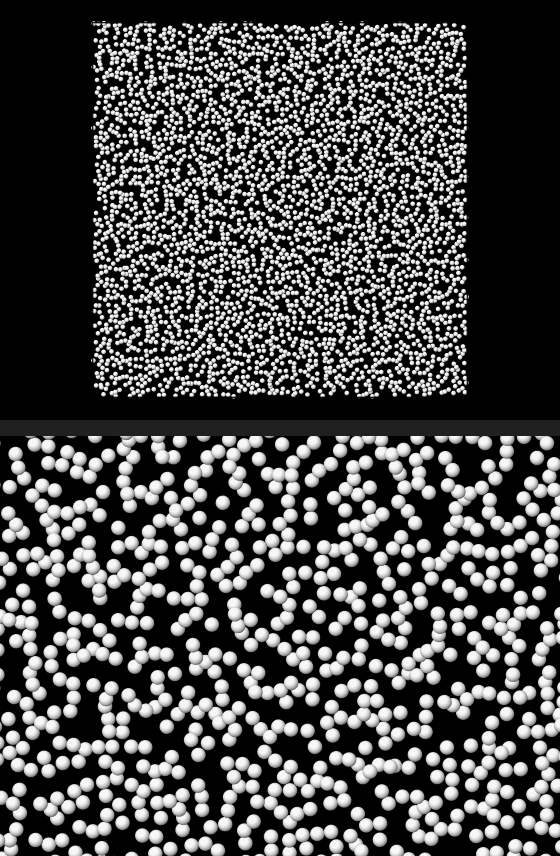
Top: the whole. Bottom: its middle third, enlarged.
Give the GLSL for this texture, as a WebGL 2 fragment shader.

```glsl
#version 300 es
precision highp float;

uniform vec2 u_resolution;
out vec4 fragColor;

const float FIELD_SIDE = 0.8889;   // square field, in canvas heights
const float CELLS = 61.0;          // grid cells along one side
const float RADIUS = 0.398;        // ball radius, in cells
const float JITTER = 1.4;          // spread of a centre, in cells
const float SPACING = 0.76;        // distance below which balls repel
const float MAX_PUSH = 0.36;
const float FRAME_WIDTH = 0.2;     // black band just outside the field, in cells
const vec3 LIGHT_DIR = vec3(-0.25, 0.35, 0.9);
const float AMBIENT = 0.45;
const float DIFFUSE = 0.6;
const float MAX_TONE = 0.97;

// Two random values in 0..1 per cell
vec2 hash2(ivec2 cell) {
    uvec2 v = uvec2(cell + 512) * 1664525u + 1013904223u;
    v.x += v.y * 1664525u;
    v.y += v.x * 1664525u;
    v ^= v >> 16u;
    v.x += v.y * 1664525u;
    v.y += v.x * 1664525u;
    v ^= v >> 16u;
    return vec2(v & 65535u) / 65535.0;
}

vec2 looseCentre(ivec2 cell) {
    return vec2(cell) + 0.5 + (hash2(cell) - 0.5) * JITTER;
}

// Centre after one step of repulsion from its neighbours
vec2 ballCentre(ivec2 cell) {
    vec2 centre = looseCentre(cell);
    vec2 push = vec2(0.0);
    for (int y = -2; y <= 2; y++) {
        for (int x = -2; x <= 2; x++) {
            if (x == 0 && y == 0) continue;
            vec2 away = centre - looseCentre(cell + ivec2(x, y));
            float dist = max(length(away), 1e-4);
            push += away / dist * max(SPACING - dist, 0.0) * 0.5;
        }
    }
    float amount = length(push);
    return centre + push * min(1.0, MAX_PUSH / max(amount, 1e-4));
}

float ballTone(vec2 offset) {
    vec2 n = offset / RADIUS;
    float flatLength = length(n);
    n /= max(flatLength, 1.0);
    vec3 normal = vec3(n, sqrt(max(1.0 - dot(n, n), 0.0)));
    float lambert = dot(normal, normalize(LIGHT_DIR));
    return clamp(AMBIENT + DIFFUSE * lambert, 0.0, MAX_TONE);
}

void main() {
    float scale = CELLS / FIELD_SIDE;
    float pixel = scale / u_resolution.y;
    vec2 p = (gl_FragCoord.xy - 0.5 * u_resolution) * pixel + 0.5 * CELLS;

    // Signed distance to the field edge, positive outside
    vec2 q = abs(p - 0.5 * CELLS) - 0.5 * CELLS;
    float edge = max(q.x, q.y);

    float tone = 0.0;
    if (edge < 1.0) {
        // Paint the nearby balls in a fixed order
        ivec2 home = ivec2(floor(p));
        for (int y = -1; y <= 1; y++) {
            for (int x = -1; x <= 1; x++) {
                vec2 centre = ballCentre(home + ivec2(x, y));
                if (any(lessThan(centre, vec2(0.0))) ||
                    any(greaterThan(centre, vec2(CELLS)))) continue;
                vec2 offset = p - centre;
                float cover = clamp(0.5 + (RADIUS - length(offset)) / pixel, 0.0, 1.0);
                tone = mix(tone, ballTone(offset), cover);
            }
        }
    }

    // Thin black frame around the field
    float band = abs(edge - 0.5 * FRAME_WIDTH) - 0.5 * FRAME_WIDTH;
    tone *= clamp(0.5 + band / pixel, 0.0, 1.0);

    fragColor = vec4(vec3(tone), 1.0);
}
```
